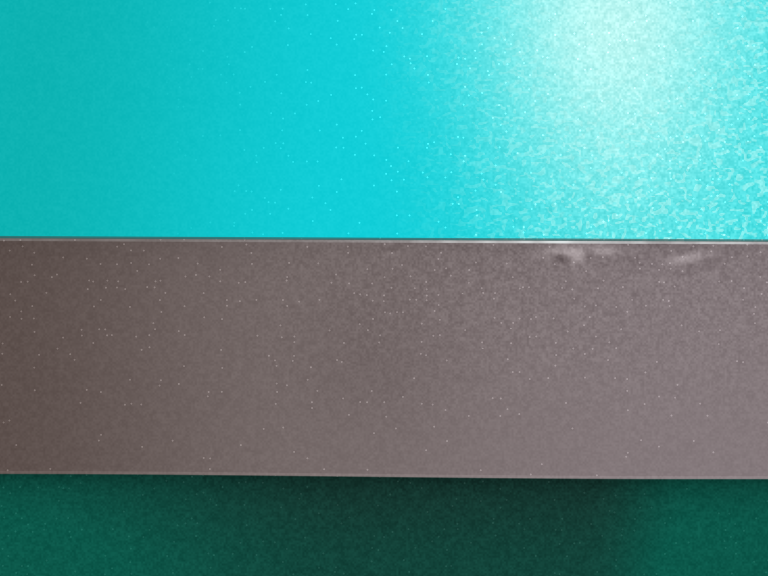
Reproduce this texture procedurally as a WebGL 2 fragment shader.

```glsl
#version 300 es
precision highp float;

uniform vec2 u_resolution;
out vec4 outColor;

// Layout: edge heights at the left and right sides
const vec2 RIM_EDGE = vec2(0.587, 0.581);
const vec2 BASE_EDGE = vec2(0.177, 0.168);
const vec2 GLOW_CENTER = vec2(0.80, 1.0);

// Colours
const vec3 TEAL_SHADE = vec3(0.055, 0.70, 0.70);
const vec3 TEAL = vec3(0.07, 0.81, 0.85);
const vec3 TEAL_LIGHT = vec3(0.30, 0.885, 0.895);
const vec3 GLOW = vec3(0.76, 0.98, 0.96);
const vec3 BAND_DARK = vec3(0.36, 0.31, 0.295);
const vec3 BAND_MID = vec3(0.46, 0.415, 0.41);
const vec3 BAND_LIGHT = vec3(0.52, 0.475, 0.485);
const vec3 GREEN_DARK = vec3(0.085, 0.225, 0.195);
const vec3 GREEN = vec3(0.045, 0.345, 0.29);
const vec3 RIM_SHADOW = vec3(0.27, 0.31, 0.30);
const vec3 RIM_LIGHT = vec3(0.88, 0.90, 0.90);

// Texture
const float GRAIN_SCALE = 300.0;
const float SPECK_SCALE = 95.0;
const float SPECK_DENSITY = 0.10;

float hash(vec2 p) {
    vec3 q = fract(vec3(p.xyx) * 0.1031);
    q += dot(q, q.yzx + 33.33);
    return fract((q.x + q.y) * q.z);
}

float noise(vec2 p) {
    vec2 i = floor(p), f = fract(p);
    f = f * f * (3.0 - 2.0 * f);
    return mix(mix(hash(i), hash(i + vec2(1, 0)), f.x),
               mix(hash(i + vec2(0, 1)), hash(i + vec2(1, 1)), f.x), f.y);
}

// Centred fine grain from two octaves
float grain(vec2 p) {
    return 0.6 * noise(p * GRAIN_SCALE) + 0.4 * noise(p * GRAIN_SCALE * 0.47 + 17.0) - 0.5;
}

// Sparse round specks, one candidate per cell
float specks(vec2 p, float density) {
    vec2 cell = floor(p * SPECK_SCALE);
    vec2 center = 0.25 + 0.5 * vec2(hash(cell + 3.1), hash(cell + 8.7));
    float dist = length(fract(p * SPECK_SCALE) - center);
    return step(1.0 - density, hash(cell)) * (1.0 - smoothstep(0.06, 0.25, dist));
}

float blob(vec2 p, vec2 center, vec2 radius) {
    vec2 d = (p - center) / radius;
    return exp(-dot(d, d));
}

vec3 tealPanel(vec2 uv, vec2 p, float g) {
    vec3 col = mix(TEAL_SHADE, TEAL, smoothstep(0.0, 0.5, uv.x + 0.12 * (0.8 - uv.y)));
    float sheen = smoothstep(0.46, 0.80, uv.x + 0.10 * (uv.y - 0.75));
    col = mix(col, TEAL_LIGHT, 0.85 * sheen);
    float glow = blob(uv, GLOW_CENTER, vec2(0.17, 0.22));
    float tail = blob(uv, vec2(0.81, 0.76), vec2(0.15, 0.20));
    col = mix(col, GLOW, clamp(0.85 * glow + 0.36 * tail, 0.0, 0.95));
    // Pebbled glitter gathers around the reflection
    float sparkle = smoothstep(0.52, 0.78, noise(p * vec2(150.0, 210.0) + 1.5 * noise(p * 60.0)));
    col = mix(col, GLOW, sparkle * sheen * 0.45 * (1.0 - 0.6 * glow));
    col += g * vec3(0.11, 0.07, 0.07) * (0.4 + 1.3 * sheen);
    return col + 0.16 * specks(p, SPECK_DENSITY) * smoothstep(0.1, 0.6, uv.x);
}

vec3 brownBand(vec2 uv, vec2 p, float g, float depth) {
    vec3 col = mix(BAND_DARK, BAND_MID, smoothstep(-0.05, 0.42, uv.x));
    col = mix(col, BAND_LIGHT, smoothstep(0.30, 0.92, uv.x));
    col -= 0.025 * blob(uv, vec2(0.49, 0.38), vec2(0.10, 0.12));
    col *= 1.0 - 0.07 * exp(-depth * 28.0);
    // Shallow wrinkles below the rim
    float crease = noise(p * vec2(28.0, 75.0) + 2.0 * noise(p * 22.0)) - 0.42;
    float dents = blob(uv, vec2(0.755, 0.561), vec2(0.045, 0.018))
                + 0.6 * blob(uv, vec2(0.88, 0.555), vec2(0.05, 0.025))
                + 0.3 * blob(uv, vec2(0.55, 0.565), vec2(0.05, 0.018));
    col += 0.42 * crease * dents;
    float upper = smoothstep(0.2, 0.55, uv.y);
    col += g * (0.05 + 0.07 * upper * smoothstep(0.15, 0.7, uv.x));
    return col + 0.13 * specks(p + 5.0, SPECK_DENSITY * (0.3 + upper));
}

vec3 greenBase(vec2 uv, vec2 p, float g, float depth) {
    float lit = 1.0 - smoothstep(0.0, 0.48, uv.x) + smoothstep(0.76, 0.90, uv.x);
    float lower = smoothstep(0.0, 0.17, depth);
    vec3 col = mix(GREEN_DARK, GREEN, clamp(lit * 0.85 + 0.35 * lower, 0.0, 1.0));
    col *= 1.0 - 0.30 * exp(-depth * 45.0);
    return col + g * vec3(0.04, 0.08, 0.07) + 0.06 * specks(p + 9.0, SPECK_DENSITY);
}

void main() {
    vec2 uv = gl_FragCoord.xy / u_resolution;
    vec2 p = gl_FragCoord.xy / u_resolution.y;
    float aa = 1.0 / u_resolution.y;
    float rim = uv.y - mix(RIM_EDGE.x, RIM_EDGE.y, uv.x);
    float base = uv.y - mix(BASE_EDGE.x, BASE_EDGE.y, smoothstep(0.0, 0.9, uv.x));
    float g = grain(p);

    // Three stacked surfaces
    vec3 col = greenBase(uv, p, g, max(-base, 0.0));
    col = mix(col, brownBand(uv, p, g, max(-rim, 0.0)), smoothstep(-aa, aa, base));
    col = mix(col, tealPanel(uv, p, g), smoothstep(-aa, aa, rim));

    // Dark seam above a light-catching rim
    float seam = 1.0 - smoothstep(0.001, 0.001 + 1.5 * aa, abs(rim - 0.001));
    col = mix(col, RIM_SHADOW, 0.65 * seam);
    float shine = 0.18 + 0.40 * smoothstep(0.40, 0.65, uv.x)
                + 0.40 * blob(uv, vec2(0.73, 0.58), vec2(0.07, 0.1));
    shine *= 0.75 + 0.5 * noise(vec2(p.x * 45.0, 2.0));
    float rimLine = 1.0 - smoothstep(0.001, 0.001 + 1.5 * aa, abs(rim + 0.003));
    col = mix(col, RIM_LIGHT, clamp(shine, 0.0, 1.0) * rimLine);

    // Faint worn lip along the lower edge
    float lip = 1.0 - smoothstep(0.001, 0.001 + 1.5 * aa, abs(base - 0.003));
    col += 0.045 * lip;
    outColor = vec4(clamp(col, 0.0, 1.0), 1.0);
}
```
